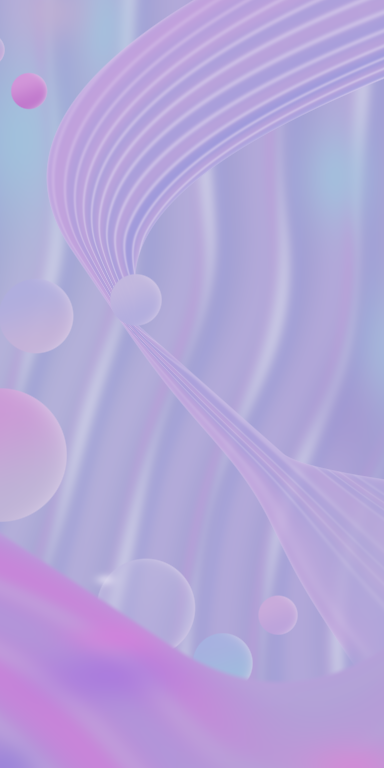
A WebGL 1 fragment shader for this background:

```glsl
precision highp float;
// Pastel silk ribbon sweeping past a soft curtain, with pearly bubbles and a violet wave.
uniform vec2 u_resolution;

float pixel() { return 1.0 / u_resolution.x; }

// Coverage of a shape from its signed distance (negative inside)
float cover(float d) { return clamp(0.5 - d / (1.5 * pixel()), 0.0, 1.0); }

float glow(vec2 p, vec2 center, vec2 size) {
  vec2 q = (p - center) / size;
  return exp(-dot(q, q));
}

// Horizontal positions of the ribbon borders at height y
float leftEdge(float y) {
  float bend = max(y - 1.35, 0.0), sag = (y - 0.74) / 0.2;
  return 0.281 - 0.68 * (y - 1.21) + 1.8 * bend * bend + 0.045 * exp(-sag * sag);
}

float innerEdge(float y) {
  float bend = max(y - 1.27, 0.0);
  return 0.352 + 2.35 * bend * bend + 1.13 * max(1.16 - y, 0.0);
}

float rightEdge(float y) {
  float flare = max(0.82 - y, 0.0);
  return innerEdge(y) + 40.0 * flare * flare;
}

// Hanging folds that drift left as they fall
vec3 curtain(vec2 p) {
  vec3 col = mix(vec3(0.67, 0.64, 0.84), vec3(0.68, 0.68, 0.84), glow(p, vec2(0.05, 1.2), vec2(0.45, 0.9)));
  float shift = 0.27 * (1.0 - smoothstep(0.25, 1.4, p.y));
  float u = (p.x + shift - 0.04 + 0.012 * sin(p.y * 7.0 + p.x * 4.0)) / 0.2;
  float id = floor(u), f = fract(u) - 0.5;
  float light = 0.5 + 0.5 * sin(p.y * 6.0 + id * 2.4);
  col += vec3(0.025, 0.015, 0.01) * sin(u * 6.283 + 1.0 + sin(p.y * 3.0));
  col = mix(col, vec3(0.74, 0.62, 0.85), 0.55 * exp(-pow((f + 0.13) / 0.09, 2.0)) * (1.0 - 0.5 * light));
  col = mix(col, vec3(0.82, 0.82, 0.91), (0.15 + 0.55 * light) * exp(-pow(f / (0.07 + 0.06 * light), 2.0)));
  col = mix(col, vec3(0.62, 0.62, 0.85), 0.35 * exp(-pow((f - 0.2) / 0.1, 2.0)));
  // Soft tinted light
  vec3 cyan = vec3(0.62, 0.78, 0.87);
  col = mix(col, cyan, 0.75 * glow(p, vec2(0.05, 1.64), vec2(0.13, 0.22)));
  col = mix(col, cyan, 0.7 * glow(p, vec2(0.27, 1.93), vec2(0.07, 0.15)));
  col = mix(col, cyan, 0.7 * glow(p, vec2(0.88, 1.54), vec2(0.09, 0.13)));
  col = mix(col, cyan, 0.55 * glow(p, vec2(1.0, 1.05), vec2(0.07, 0.2)));
  col = mix(col, vec3(0.62, 0.57, 0.81), 0.6 * glow(p, vec2(0.93, 0.9), vec2(0.11, 0.15)));
  return mix(col, vec3(0.75, 0.69, 0.83), 0.8 * glow(p, vec2(0.14, 1.97), vec2(0.09, 0.08)));
}

vec3 ribbon(vec3 col, vec2 p) {
  float l = leftEdge(p.y), r = rightEdge(p.y), h = 0.004;
  float slopeL = (leftEdge(p.y + h) - l) / h, slopeR = (rightEdge(p.y + h) - r) / h;
  float dl = (l - p.x) / sqrt(1.0 + slopeL * slopeL);
  float dr = (p.x - r) / sqrt(1.0 + slopeR * slopeR);
  float d = max(dl, dr), upper = smoothstep(1.0, 1.4, p.y);
  float v = (p.x - l) / max(innerEdge(p.y) - l, 0.03);
  // Pleats follow the ribbon as layered sines across it
  float wave = v * mix(13.0, 30.0, upper) + 1.2 * sin(v * 7.0 + p.y * 3.0);
  float pleat = 0.5 + 0.5 * sin(wave);
  float fine = 0.5 + 0.5 * sin(wave * 2.3 + p.y * 5.0);
  vec3 silk = mix(vec3(0.64, 0.62, 0.86), vec3(0.75, 0.64, 0.86), 0.3 + 0.6 * pleat * (1.0 - 0.4 * v * upper));
  silk = mix(silk, vec3(0.58, 0.58, 0.86), upper * 0.6 * smoothstep(0.45, 0.95, v) * (1.0 - pleat));
  silk = mix(silk, vec3(0.84, 0.80, 0.92), mix(0.4, 0.65, upper) * pow(fine, 4.0));
  silk = mix(silk, vec3(0.78, 0.62, 0.87), 0.5 * exp(-v * v * 20.0));
  silk = mix(silk, vec3(0.72, 0.68, 0.85), 0.6 * glow(p, vec2(1.0, 0.55), vec2(0.25, 0.25)));
  silk = mix(silk, vec3(0.84, 0.80, 0.92), 0.6 * exp(-abs(d) / 0.005));
  float opacity = mix(0.82, 0.97, upper) * smoothstep(0.24, 0.36, p.y);
  return mix(col, silk, cover(d) * opacity);
}

// Pearl lit from the upper left with a pale rim on the right
vec3 bubble(vec3 col, vec2 p, vec2 center, float radius, vec3 high, vec3 low, float opacity) {
  vec2 n = (p - center) / radius;
  float q = min(length(n), 1.0);
  vec3 pearl = mix(low, high, smoothstep(-0.8, 0.8, n.y - 0.35 * n.x));
  pearl = mix(pearl, vec3(0.86, 0.82, 0.91), 0.6 * pow(q, 6.0) * smoothstep(-0.4, 0.8, n.x));
  float alpha = mix(opacity, 0.95, pow(q, 12.0));
  return mix(col, pearl, alpha * cover((length(n) - 1.0) * radius));
}

vec3 wave(vec3 col, vec2 p) {
  float rise = max(p.x - 0.45, 0.0);
  float top = 0.615 - 0.66 * p.x + 1.18 * rise * rise;
  float d = top - p.y, side = smoothstep(0.35, 0.85, p.x);
  float flow = d * 19.0 + 1.3 * sin(p.x * 5.0 + d * 4.0);
  float band = 0.5 + 0.5 * sin(flow - 0.6);
  vec3 silk = mix(vec3(0.70, 0.58, 0.85), vec3(0.78, 0.52, 0.85), band);
  silk = mix(silk, vec3(0.75, 0.67, 0.86), 0.45 * pow(0.5 + 0.5 * sin(flow * 1.7 + 2.0), 3.0));
  silk = mix(silk, vec3(0.69, 0.64, 0.84), 0.8 * side);
  silk = mix(silk, vec3(0.66, 0.46, 0.87), 0.75 * glow(p, vec2(0.28, 0.24), vec2(0.17, 0.07)));
  silk = mix(silk, vec3(0.83, 0.50, 0.86), 0.7 * glow(p, vec2(0.3, 0.34), vec2(0.12, 0.04)));
  silk = mix(silk, vec3(0.83, 0.54, 0.84), 0.85 * glow(p, vec2(0.92, 0.0), vec2(0.15, 0.07)));
  silk = mix(silk, vec3(0.58, 0.50, 0.85), 0.7 * glow(p, vec2(0.0), vec2(0.09, 0.06)));
  silk = mix(silk, vec3(0.73, 0.63, 0.86), 0.55 * exp(-max(d, 0.0) / 0.03));
  return mix(col, silk, smoothstep(-0.008, 0.012, d));
}

void main() {
  vec2 p = gl_FragCoord.xy / u_resolution * vec2(1.0, 2.0);
  vec3 pink = vec3(0.82, 0.64, 0.85), pale = vec3(0.75, 0.73, 0.88);
  vec3 col = ribbon(curtain(p), p);
  // Floating bubbles
  col = bubble(col, p, vec2(-0.03, 1.87), 0.042, pale, pink, 0.6);
  col = bubble(col, p, vec2(0.076, 1.763), 0.047, vec3(0.83, 0.58, 0.85), vec3(0.76, 0.46, 0.80), 0.95);
  col = bubble(col, p, vec2(0.354, 1.219), 0.067, vec3(0.76, 0.72, 0.87), vec3(0.70, 0.68, 0.87), 0.96);
  col = bubble(col, p, vec2(0.094, 1.177), 0.097, vec3(0.69, 0.68, 0.87), vec3(0.77, 0.70, 0.85), 0.95);
  col = bubble(col, p, vec2(0.0, 0.815), 0.174, vec3(0.80, 0.60, 0.84), vec3(0.75, 0.70, 0.84), 0.95);
  col = bubble(col, p, vec2(0.38, 0.417), 0.128, pale, vec3(0.72, 0.69, 0.87), 0.4);
  col = mix(col, vec3(0.88, 0.87, 0.94), 0.7 * glow(p, vec2(0.275, 0.49), vec2(0.025, 0.015)));
  col = bubble(col, p, vec2(0.58, 0.273), 0.078, vec3(0.65, 0.70, 0.88), vec3(0.62, 0.74, 0.87), 0.9);
  col = bubble(col, p, vec2(0.724, 0.398), 0.051, vec3(0.79, 0.67, 0.86), vec3(0.74, 0.64, 0.86), 0.95);
  gl_FragColor = vec4(wave(col, p), 1.0);
}
```
